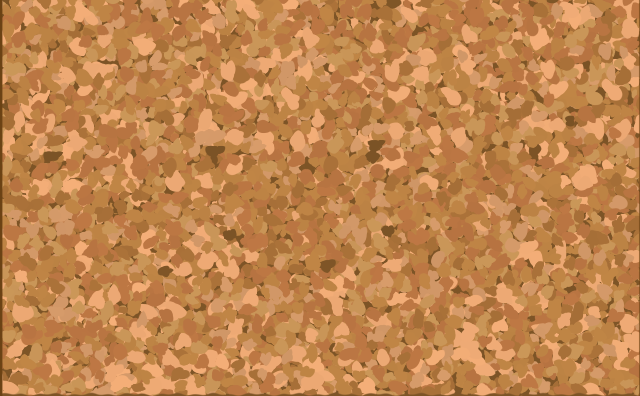
A WebGL 1 fragment shader for this texture:

```glsl
precision highp float;

uniform vec2 u_resolution;

#define LAYERS 4
#define CORNERS 9.0
#define CELL 0.034
#define CHIP_RADIUS 0.50
#define RAGGEDNESS 0.75
#define PEACH_GROWTH 1.25
#define TINT_SPREAD 0.045
#define BORDER 0.006

const float TAU = 6.28319;
const vec3 GAP = vec3(0.49, 0.33, 0.15);
const vec3 OCHRE = vec3(0.75, 0.52, 0.27);
const vec3 TAN = vec3(0.78, 0.58, 0.34);
const vec3 RUST = vec3(0.73, 0.46, 0.26);
const vec3 PEACH = vec3(0.94, 0.67, 0.46);
const vec3 PINK = vec3(0.83, 0.60, 0.41);
const vec3 BROWN = vec3(0.66, 0.44, 0.22);
const vec3 RIM = vec3(0.42, 0.26, 0.08);

float hash(vec2 p) {
  return fract(sin(dot(p, vec2(127.1, 311.7))) * 43758.5453);
}

mat2 rotation(float angle) {
  float c = cos(angle), s = sin(angle);
  return mat2(c, s, -s, c);
}

// Cork colour for a random pick; peach takes the lowest values
vec3 chipColor(float pick, float tint) {
  vec3 color = mix(OCHRE, TAN, step(0.68, tint));
  if (pick < 0.115) color = PEACH;
  else if (pick < 0.25) color = PINK;
  else if (pick < 0.445) color = RUST;
  else if (pick < 0.57) color = BROWN;
  else if (pick < 0.585) color = GAP;
  return color * (1.0 + TINT_SPREAD * (tint - 0.5));
}

// Outline radius: random corners joined around the centre
float raggedOutline(vec2 offset, vec2 id) {
  float turn = (atan(offset.y, offset.x) / TAU + 0.5) * CORNERS;
  float corner = mod(floor(turn), CORNERS);
  float next = mod(corner + 1.0, CORNERS);
  float a = hash(id + vec2(corner * 1.37, 5.3));
  float b = hash(id + vec2(next * 1.37, 5.3));
  return 0.55 + RAGGEDNESS * mix(a, b, fract(turn));
}

// One sheet of scattered chips painted over the sheets below
vec3 paintChips(vec3 below, vec2 p, float layer) {
  float size = CELL * (0.9 + 0.07 * layer);
  vec2 grid = rotation(layer * 1.3 + 0.4) * p / size + layer * 7.31;
  float soft = 0.7 / (u_resolution.y * size);
  vec2 home = floor(grid);
  vec3 color = below;
  for (int y = -1; y <= 1; y++) {
    for (int x = -1; x <= 1; x++) {
      vec2 cell = home + vec2(float(x), float(y));
      vec2 id = cell + layer * vec2(37.7, 61.3);
      vec2 jitter = vec2(hash(id + 0.31), hash(id + 8.73));
      vec2 offset = grid - cell - mix(vec2(0.1), vec2(0.9), jitter);
      if (dot(offset, offset) > 1.2) continue;

      float pick = hash(id + 3.17);
      float tint = hash(id + 12.9);
      float radius = CHIP_RADIUS * mix(0.75, 1.1, hash(id + 21.4));
      if (pick < 0.115) radius *= PEACH_GROWTH;

      offset = rotation(hash(id + 17.6) * TAU) * offset;
      offset *= vec2(0.85, 1.15);
      float edge = radius * raggedOutline(offset, id) - length(offset);
      float cover = smoothstep(-soft, soft, edge);
      color = mix(color, chipColor(pick, tint), cover);
    }
  }
  return color;
}

void main() {
  vec2 p = gl_FragCoord.xy / u_resolution.y;
  float aspect = u_resolution.x / u_resolution.y;
  float pixel = 1.0 / u_resolution.y;

  vec3 color = GAP;
  for (int i = 0; i < LAYERS; i++) {
    color = paintChips(color, p, float(i));
  }

  // Dark rim, widest at the left and uneven along the bottom
  float wave = 0.3 * sin(p.x * 61.0) + 0.3 * sin(p.x * 143.0);
  float bottom = p.y - BORDER * (0.7 + wave);
  float sides = min(p.x - BORDER, aspect - p.x - BORDER * 0.3);
  color = mix(GAP, color, smoothstep(-pixel, pixel, bottom));
  color = mix(RIM, color, smoothstep(-pixel, pixel, sides));

  gl_FragColor = vec4(color, 1.0);
}
```
